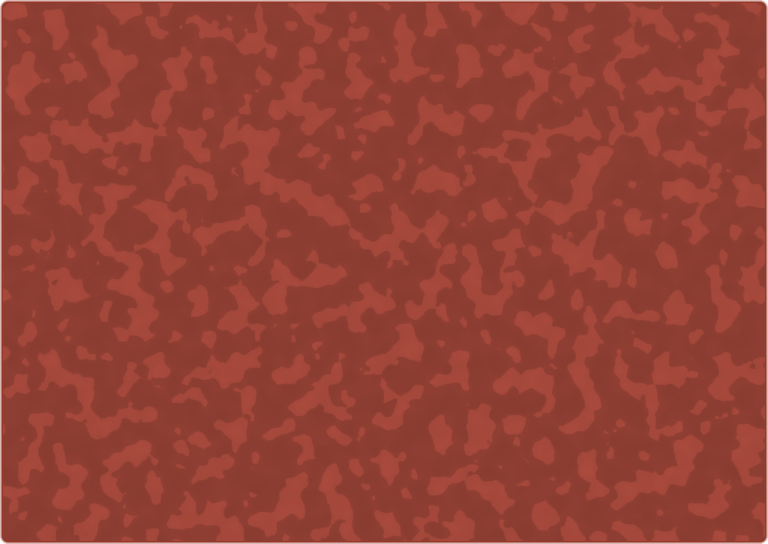
A WebGL 2 fragment shader for this texture:

```glsl
#version 300 es
precision highp float;

uniform vec2 u_resolution;
out vec4 fragColor;

const vec3 BASE_RED = vec3(0.557, 0.242, 0.196);
const vec3 PATCH_RED = vec3(0.640, 0.280, 0.230);
const vec3 LINE_RED = vec3(0.590, 0.220, 0.160);
const vec3 RIM_PINK = vec3(0.860, 0.730, 0.710);
const vec3 PAPER = vec3(1.0);

// Integer hash of a lattice cell, mapped to a unit gradient
vec2 cellGradient(ivec2 cell, uint seed) {
    uint h = uint(cell.x) * 374761393u + uint(cell.y) * 668265263u + seed * 974711u;
    h = (h ^ (h >> 13)) * 1274126177u;
    h = (h ^ (h >> 16)) * 2246822519u;
    h ^= h >> 15;
    float angle = float(h & 65535u) / 65536.0 * 6.28319;
    return vec2(cos(angle), sin(angle));
}

float gradientNoise(vec2 p, uint seed) {
    ivec2 cell = ivec2(floor(p));
    vec2 f = fract(p);
    vec2 w = f * f * f * (f * (f * 6.0 - 15.0) + 10.0);
    float a = dot(cellGradient(cell, seed), f);
    float b = dot(cellGradient(cell + ivec2(1, 0), seed), f - vec2(1.0, 0.0));
    float c = dot(cellGradient(cell + ivec2(0, 1), seed), f - vec2(0.0, 1.0));
    float d = dot(cellGradient(cell + ivec2(1, 1), seed), f - vec2(1.0, 1.0));
    return mix(mix(a, b, w.x), mix(c, d, w.x), w.y);
}

vec2 rotate(vec2 p, float angle) {
    float c = cos(angle), s = sin(angle);
    return vec2(c * p.x - s * p.y, s * p.x + c * p.y);
}

// Broad clusters, small islands and slightly ragged edges
float patchField(vec2 p) {
    return gradientNoise(rotate(p, 0.5) * 20.0, 1u)
         + 0.50 * gradientNoise(rotate(p, 1.2) * 40.0, 2u)
         + 0.06 * gradientNoise(rotate(p, 2.1) * 110.0, 3u);
}

float roundedBox(vec2 p, vec2 halfSize, float radius) {
    vec2 q = abs(p) - halfSize + radius;
    return length(max(q, 0.0)) + min(max(q.x, q.y), 0.0) - radius;
}

// Coverage of the region where dist is negative
float inside(float dist, float pixel) {
    return clamp(0.5 - dist / pixel, 0.0, 1.0);
}

void main() {
    float pixel = 1.0 / u_resolution.y;
    vec2 p = gl_FragCoord.xy * pixel;
    vec2 halfSize = 0.5 * u_resolution * pixel;

    // Two-tone mottling
    float field = patchField(p);
    float threshold = 0.12;
    float soften = max(fwidth(field) * 0.8, 0.015);
    float patchMask = smoothstep(-soften, soften, field - threshold);
    vec3 color = mix(BASE_RED, PATCH_RED, patchMask);

    // Faint tonal drift within each tone
    float drift = gradientNoise(p * 26.0, 4u);
    color *= 1.0 + 0.035 * drift + 0.05 * clamp(field - threshold, -0.3, 0.3);

    // Dark line, pale rim and rounded corners
    float edge = roundedBox(p - halfSize, halfSize, 0.0150);
    float lineWidth = 0.00276;
    color = mix(LINE_RED, color, inside(edge + 2.0 * lineWidth, pixel));
    color = mix(RIM_PINK, color, inside(edge + lineWidth, pixel));
    color = mix(PAPER, color, inside(edge, pixel));

    fragColor = vec4(color, 1.0);
}
```
